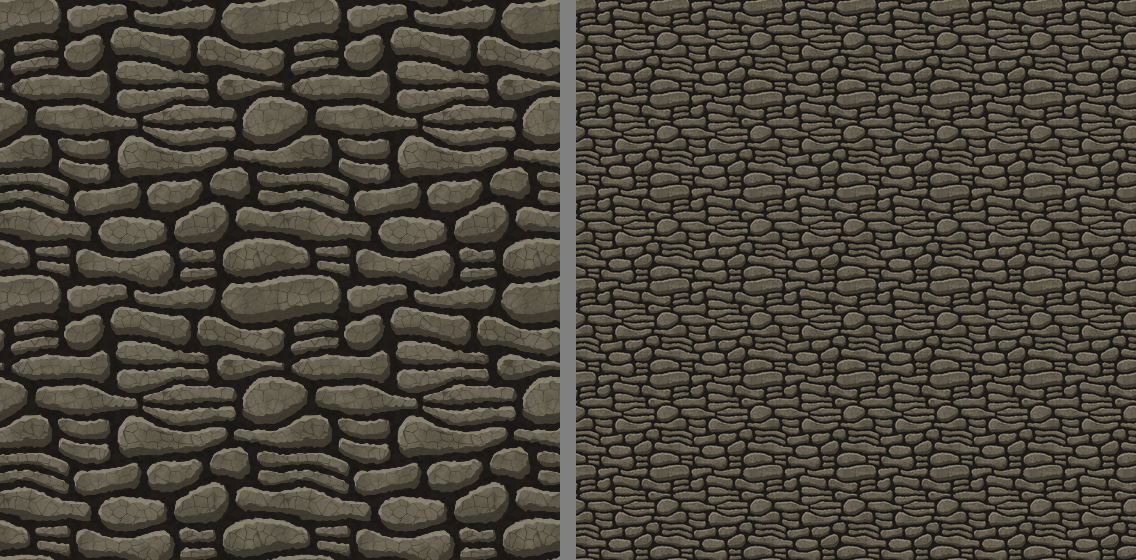
Left: one tile. Right: repeated 3 by 3.
Give the GLSL for this texture, as a three.js fragment shader.

```glsl
// Dry stone wall of rounded, cracked stones in dark mortar, two tiles across and two down.
varying vec2 vUv;

const float TAU = 6.28318;
const float ROWS = 8.0;

float hash(vec2 p) {
  return fract(sin(dot(p, vec2(127.1, 311.7))) * 43758.5);
}

// Value noise that wraps after n cells, one tile
float noise(vec2 p, float n) {
  vec2 i = floor(p * n), f = fract(p * n);
  f = f * f * (3.0 - 2.0 * f);
  float low = mix(hash(mod(i, n)), hash(mod(i + vec2(1, 0), n)), f.x);
  float high = mix(hash(mod(i + vec2(0, 1), n)), hash(mod(i + 1.0, n)), f.x);
  return mix(low, high, f.y);
}

// Wavy joint below a row of stones
float joint(float row, float x) {
  float h = hash(vec2(mod(row, ROWS), 3.7));
  return (row + 0.2 * sin(TAU * (x + h)) + 0.1 * sin(TAU * (3.0 * x + h * 5.0))) / ROWS;
}

// Uneven upright joint between two stones of a row
float upright(float k, float count, float row) {
  float h = hash(vec2(mod(k, count), row + 20.0));
  return (k + 0.76 * (h - 0.5)) / count + hash(vec2(row, 9.1));
}

// Bottom and top of a stone; half is 0 for a whole cell, 1 for its lower and 2 for its upper part
vec2 span(float x, float row, float part) {
  float low = joint(row, x), high = joint(row + 1.0, x), mid = 0.5 * (low + high);
  return vec2(part > 1.5 ? mid : low, part > 0.5 && part < 1.5 ? mid : high);
}

// Rounded box bent along the joints; cell holds left, right, row, part
float stone(vec2 p, vec4 cell) {
  vec2 s = span(p.x, cell.z, cell.w);
  float gap = cell.w > 0.5 ? 0.010 : 0.013;
  vec2 size = max(0.5 * vec2(cell.y - cell.x, s.y - s.x) - gap, 0.003);
  float r = 0.85 * min(size.x, size.y);
  vec2 q = abs(p - 0.5 * vec2(cell.x + cell.y, s.x + s.y)) - size + r;
  return length(max(q, 0.0)) + min(max(q.x, q.y), 0.0) - r;
}

vec4 findCell(vec2 p) {
  float row = floor(p.y * ROWS + 0.5);
  if (p.y < joint(row, p.x)) row -= 1.0;
  float id = mod(row, ROWS);
  float count = 3.0 + step(0.45, hash(vec2(id, 5.3)));
  float k = floor((p.x - hash(vec2(id, 9.1))) * count + 0.5);
  if (p.x < upright(k, count, id)) k -= 1.0;
  float left = upright(k, count, id), right = upright(k + 1.0, count, id);

  // Some tall cells hold two thin stones
  vec2 s = span(0.5 * (left + right), row, 0.0);
  float part = 0.0;
  if (s.y - s.x > 0.115 && hash(vec2(mod(k, count), id + 40.0)) > 0.55) {
    vec2 here = span(p.x, row, 0.0);
    part = p.y > 0.5 * (here.x + here.y) ? 2.0 : 1.0;
  }
  return vec4(left, right, row, part);
}

// Fine crack network along the borders of wrapped Voronoi cells
float cracks(vec2 p, float n) {
  vec2 i = floor(p * n), f = fract(p * n);
  float first = 8.0, second = 8.0;
  for (int y = -1; y <= 1; y++) {
    for (int x = -1; x <= 1; x++) {
      vec2 g = vec2(float(x), float(y));
      vec2 c = mod(i + g, n);
      float d = length(g + vec2(hash(c), hash(c + 57.0)) - f);
      second = min(second, max(first, d));
      first = min(first, d);
    }
  }
  return 1.0 - smoothstep(0.02, 0.13, second - first);
}

float inside(float d) {
  return 1.0 - smoothstep(-0.002, 0.002, d);
}

void main() {
  vec2 p = vUv * 2.0;
  vec2 q = p + 0.022 * (vec2(noise(p, 7.0), noise(p + 0.37, 9.0)) - 0.5);
  vec4 cell = findCell(q);
  vec2 s = span(q.x, cell.z, cell.w);
  float height = s.y - s.x;

  // Ragged outline, lit upper rim and shaded lower side
  float rough = 0.007 * (noise(p, 90.0) + noise(p, 48.0) - 1.0);
  float chip = 0.009 * (noise(p + 0.21, 80.0) + noise(p + 0.43, 40.0) - 1.0);
  vec2 light = vec2(-0.35, 1.0) * height;
  float body = inside(stone(q, cell) + rough);
  float unlit = 1.0 - inside(stone(q - 0.19 * light, cell) + chip);
  float rim = 1.0 - inside(stone(q + 0.10 * light, cell) + chip);

  // Weathered face with patchy cracks
  float grain = noise(p, 150.0) - 0.5;
  float patches = 0.6 * noise(p, 11.0) + 0.4 * noise(p + 0.11, 32.0);
  vec3 face = mix(vec3(0.36, 0.34, 0.28), vec3(0.43, 0.40, 0.34), smoothstep(0.25, 0.7, patches));
  vec2 bend = 0.012 * vec2(noise(p, 40.0), noise(p + 0.5, 40.0));
  face *= 1.0 - cracks(p + bend, 26.0) * (0.08 + 0.26 * noise(p + 0.7, 14.0));
  vec3 color = mix(face, vec3(0.54, 0.51, 0.44), rim * 0.95);
  color = mix(color, vec3(0.25, 0.23, 0.19), unlit);
  color *= 1.0 + 0.10 * grain;

  vec3 mortar = vec3(0.11, 0.10, 0.09) * (0.88 + 0.24 * noise(p + 0.3, 60.0) + 0.2 * grain);
  gl_FragColor = vec4(mix(mortar, color, body), 1.0);
}
```
